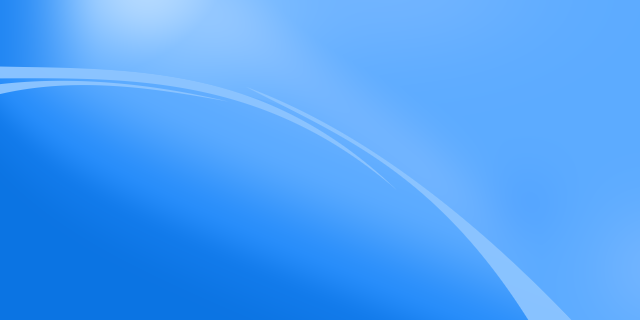
Write a Shadertoy shader that draws this background.

```glsl
// Soft blue backdrop: a deep blue hill under a pale, glowing sky, split by
// three tapering translucent ribbons. Ribbon edges are cubic height curves;
// the shading is built from linear ramps and elliptical Gaussian glows.

const vec3 DEEP_BLUE   = vec3(0.045, 0.455, 0.89);
const vec3 MID_BLUE    = vec3(0.15, 0.55, 0.98);
const vec3 SKY_BLUE    = vec3(0.36, 0.67, 1.00);
const vec3 PALE_BLUE   = vec3(0.44, 0.705, 1.00);
const vec3 GLOW_BLUE   = vec3(0.70, 0.85, 1.00);
const vec3 RIBBON_BLUE = vec3(0.55, 0.77, 1.00);

// Cubic through four heights evenly spaced over span.x .. span.y.
float curve(float x, vec2 span, vec4 heights) {
    float u = 3.0 * (x - span.x) / (span.y - span.x);
    float a = u - 1.0, b = u - 2.0, c = u - 3.0;
    vec4 weights = vec4(-a * b * c / 6.0, u * b * c / 2.0,
                        -u * a * c / 2.0, u * a * b / 6.0);
    return dot(weights, heights);
}

// Antialiased area where the signed value is positive.
float coverage(float d) {
    return clamp(0.5 + d / max(length(vec2(dFdx(d), dFdy(d))), 1e-5), 0.0, 1.0);
}

// Area between an upper and a lower edge.
float band(float y, float upper, float lower) {
    return max(coverage(upper - y) + coverage(y - lower) - 1.0, 0.0);
}

float glow(vec2 p, vec2 centre, vec2 radius) {
    vec2 q = (p - centre) / radius;
    return exp(-dot(q, q));
}

vec3 hillColor(vec2 p) {
    // Diagonal ramp, bent darker towards the left side.
    float level = 0.4 * p.x + p.y - 1.0 - 0.15 * exp(-p.x / 0.23);
    vec3 color = mix(DEEP_BLUE, vec3(0.07, 0.48, 0.92), smoothstep(-0.72, -0.52, level));
    color = mix(color, MID_BLUE, smoothstep(-0.56, -0.40, level));
    color = mix(color, SKY_BLUE, smoothstep(-0.45, -0.11, level));
    return mix(color, PALE_BLUE, 0.6 * smoothstep(-0.13, 0.05, level));
}

vec3 skyColor(vec2 p) {
    // Pale diagonal haze and patches along the top and right.
    float along = p.y + 0.78 * p.x - 1.50;
    float haze = exp(-along * along / 0.022) * smoothstep(1.75, 1.3, p.x);
    haze = max(haze, 0.95 * glow(p, vec2(1.28, 1.03), vec2(0.40, 0.22)));
    haze = max(haze, glow(p, vec2(2.05, 0.16), vec2(0.20, 0.20)));
    vec3 color = mix(SKY_BLUE, PALE_BLUE, haze);
    color -= vec3(0.025, 0.02, 0.0) * glow(p, vec2(1.64, 0.36), vec2(0.13, 0.13));

    // Blue left margin, then the bright light at the top.
    color = mix(vec3(0.12, 0.52, 0.95), color, smoothstep(-0.06, 0.34, p.x));
    float light = glow(p, vec2(0.46, 1.03), vec2(0.27, 0.22));
    light = max(light, 0.55 * glow(p, vec2(0.60, 0.95), vec2(0.34, 0.27)));
    return mix(color, GLOW_BLUE, light * smoothstep(-0.02, 0.32, p.x));
}

void mainImage(out vec4 fragColor, in vec2 fragCoord) {
    vec2 p = fragCoord / iResolution.y;

    // Ribbon edges.
    vec2 mainSpan = vec2(0.0, 1.24);
    float mainTop = curve(p.x, mainSpan, vec4(0.792, 0.776, 0.680, 0.406));
    float mainLow = curve(p.x, mainSpan, vec4(0.755, 0.745, 0.656, 0.406));
    vec2 leftSpan = vec2(0.0, 0.716);
    float leftTop = curve(p.x, leftSpan, vec4(0.737, 0.747, 0.727, 0.682));
    float leftLow = curve(p.x, leftSpan, vec4(0.706, 0.734, 0.720, 0.682));
    float rightTop = curve(p.x, vec2(0.768, 1.786), vec4(0.729, 0.5625, 0.318, 0.0));
    float rightLow = curve(p.x, vec2(0.768, 1.651), vec4(0.729, 0.5755, 0.362, 0.0));

    // Sky above, hill below the joined outer edge.
    float ridge = mix(mainTop, rightTop, smoothstep(0.75, 1.0, p.x));
    vec3 color = mix(skyColor(p), hillColor(p), coverage(ridge - p.y));

    // Ribbons, each cut off at its pointed tip.
    float ribbon = band(p.y, mainTop, mainLow) * step(p.x, mainSpan.y);
    ribbon = max(ribbon, band(p.y, leftTop, leftLow) * step(p.x, leftSpan.y));
    ribbon = max(ribbon, band(p.y, rightTop, rightLow) * step(0.768, p.x));
    color = mix(color, RIBBON_BLUE, 0.95 * ribbon);

    fragColor = vec4(color, 1.0);
}
```
